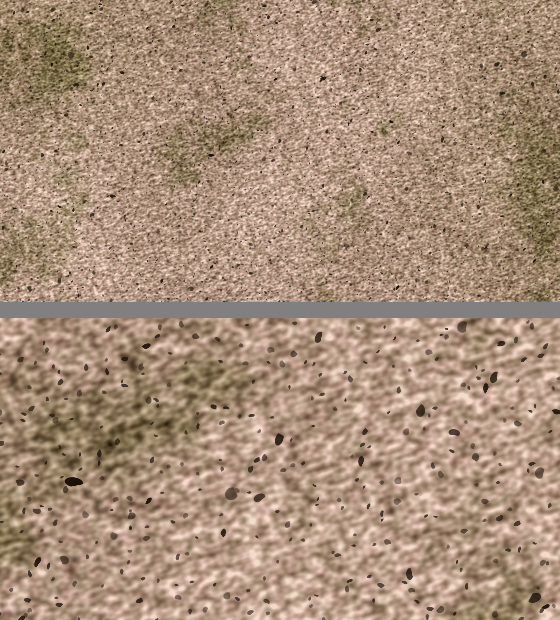
Top, the full canvas; bottom, a detail of the centre.
Reproduce this texture procedurally as a WebGL 1 fragment shader.

```glsl
precision highp float;
// Weathered, speckled stone paper: a fine slanted grain of gradient noise sets
// the tone, broad olive stains darken it, and three sizes of chipped dark
// specks are scattered over a jittered grid. Lengths are in canvas heights.

uniform vec2 u_resolution;

// Colour ramp, indexed by its own red value
const vec3 SOOT  = vec3(0.09, 0.05, 0.02);
const vec3 UMBER = vec3(0.33, 0.25, 0.18);
const vec3 TAN   = vec3(0.60, 0.51, 0.41);
const vec3 SAND  = vec3(0.81, 0.71, 0.63);
const vec3 CREAM = vec3(0.95, 0.87, 0.79);
const vec3 OLIVE_SHIFT = vec3(-0.012, 0.004, -0.026);
const vec3 ROSE_SHIFT  = vec3(0.010, -0.008, 0.004);

const float BASE_TONE      = 0.70;
const float GRAIN_CONTRAST = 0.33;
const float CLOUD_CONTRAST = 0.09;
const float STAIN_DEPTH    = 0.13;
const float CORNER_DEPTH   = 0.09;
const float GRAIN_TILT     = 0.30;   // radians
const float SPECK_TILT     = 0.60;
const float SPECK_SPREAD   = 2.4;

const vec2 GRAIN_COARSE = vec2(26.0, 40.0);
const vec2 GRAIN_STREAK = vec2(62.0, 106.0);
const vec2 GRAIN_FINE   = vec2(120.0, 160.0);

// Specks: cells per height, share of cells filled, least and greatest radius
const vec4 DUST_SPECKS  = vec4(54.0, 0.44, 0.0022, 0.0046);
const vec4 CHIP_SPECKS  = vec4(27.0, 0.26, 0.0042, 0.0078);
const vec4 LARGE_SPECKS = vec4(10.0, 0.25, 0.0070, 0.0115);

vec3 hash3(vec2 p) {
  vec3 q = fract(p.xyx * vec3(0.1031, 0.1030, 0.0973));
  q += dot(q, q.yxz + 33.33);
  return fract((q.xxy + q.yzz) * q.zyx);
}

mat2 rotation(float a) {
  float c = cos(a), s = sin(a);
  return mat2(c, -s, s, c);
}

float slope(vec2 cell, vec2 offset) {
  float a = 6.28318 * hash3(cell + 17.0).x;
  return dot(vec2(cos(a), sin(a)), offset);
}

float gradientNoise(vec2 p) {
  vec2 i = floor(p), f = fract(p);
  vec2 w = f * f * f * (f * (f * 6.0 - 15.0) + 10.0);
  vec2 e = vec2(1.0, 0.0);
  float low  = mix(slope(i, f), slope(i + e.xy, f - e.xy), w.x);
  float high = mix(slope(i + e.yx, f - e.yx), slope(i + e.xx, f - e.xx), w.x);
  return mix(low, high, w.y);
}

float fbm(vec2 p) {
  float sum = 0.0, amplitude = 1.0;
  for (int i = 0; i < 4; i++) {
    sum += amplitude * gradientNoise(p);
    p = rotation(0.6) * p * 2.03 + 11.7;
    amplitude *= 0.55;
  }
  return sum;
}

// Darkness of one layer of chipped, elongated specks
float specks(vec2 p, vec4 kind, float seed, float pixel) {
  vec2 home = floor(p * kind.x);
  float dark = 0.0;
  for (int y = -1; y <= 1; y++) {
    for (int x = -1; x <= 1; x++) {
      vec2 cell = home + vec2(float(x), float(y));
      vec3 place = hash3(cell + seed);
      vec3 form = hash3(cell + seed + 57.0);
      vec2 d = p - (cell + place.xy) / kind.x;
      d = rotation(SPECK_TILT + SPECK_SPREAD * (form.x - 0.5)) * d;
      d.y *= mix(1.1, 2.0, form.y);
      vec2 chip = vec2(cos(6.28318 * form.z), sin(6.28318 * form.z));
      float reach = max(length(d), 1.5 * dot(d, chip));
      float radius = mix(kind.z, kind.w, form.z * form.z);
      float cover = 1.0 - smoothstep(radius - 0.7 * pixel, radius + 0.7 * pixel, reach);
      dark = max(dark, cover * step(place.z, kind.y) * mix(0.55, 1.0, form.y));
    }
  }
  return dark;
}

vec3 ramp(float tone) {
  vec3 c = mix(SOOT, UMBER, smoothstep(SOOT.r, UMBER.r, tone));
  c = mix(c, TAN, clamp((tone - UMBER.r) / (TAN.r - UMBER.r), 0.0, 1.0));
  c = mix(c, SAND, clamp((tone - TAN.r) / (SAND.r - TAN.r), 0.0, 1.0));
  return mix(c, CREAM, clamp((tone - SAND.r) / (CREAM.r - SAND.r), 0.0, 1.0));
}

void main() {
  float pixel = 1.0 / u_resolution.y;
  vec2 p = gl_FragCoord.xy * pixel;
  vec2 uv = gl_FragCoord.xy / u_resolution;

  // Slanted, fibrous grain
  vec2 g = rotation(GRAIN_TILT) * p + 3.0;
  float grain = gradientNoise(g * GRAIN_STREAK)
              + 0.8 * gradientNoise(g * GRAIN_FINE + 31.0)
              + 0.5 * gradientNoise(g * GRAIN_COARSE + 71.0);

  // Broad clouds, ragged stains and dim upper left and right sides
  float cloud = fbm(p * 2.3 + 5.0);
  float stain = smoothstep(0.08, 0.60, fbm(p * 3.1 + 23.0) + 0.25 * gradientNoise(p * 24.0));
  float corner = 1.0 - smoothstep(0.0, 0.65, length((uv - vec2(0.03, 0.95)) * vec2(1.5, 1.0)));
  corner += 0.6 * smoothstep(0.60, 1.0, uv.x);

  float tone = BASE_TONE + GRAIN_CONTRAST * grain + CLOUD_CONTRAST * cloud
             - STAIN_DEPTH * stain - CORNER_DEPTH * corner;
  vec3 color = ramp(tone) + OLIVE_SHIFT * (stain + corner)
             + ROSE_SHIFT * (1.0 + 2.0 * gradientNoise(p * 60.0)) * (1.0 - stain);

  // Dark specks, from dust to large chips
  float dark = 0.78 * specks(p, DUST_SPECKS, 3.0, pixel);
  dark = max(dark, 0.92 * specks(p, CHIP_SPECKS, 131.0, pixel));
  dark = max(dark, specks(p, LARGE_SPECKS, 263.0, pixel));
  gl_FragColor = vec4(mix(color, SOOT, dark), 1.0);
}
```
